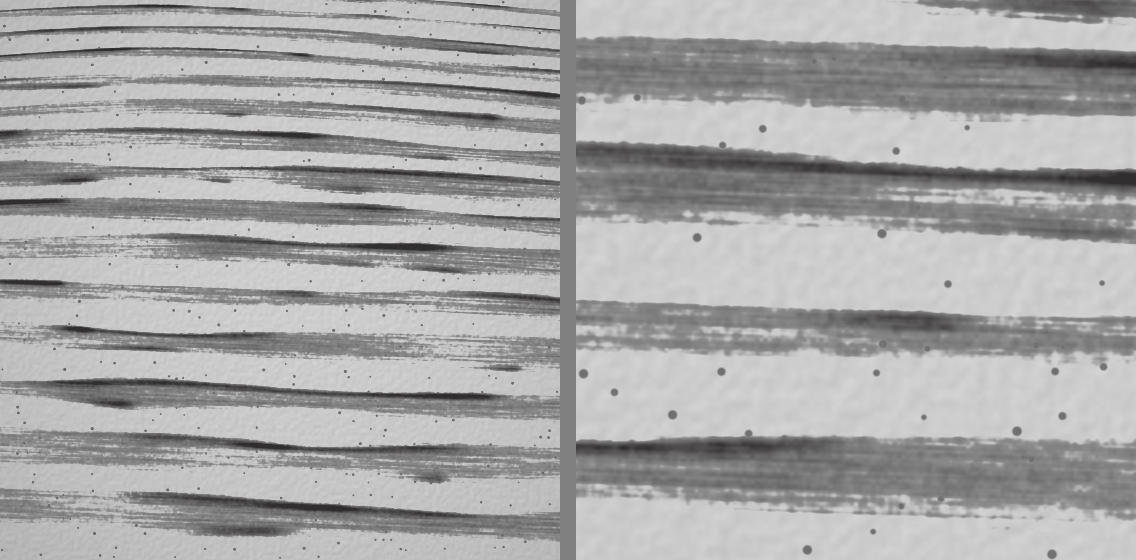
Left, the full canvas; right, a detail of the centre.
Reproduce this pattern procedurally as a three.js fragment shader.

```glsl
// Fifteen dry-brush ink strokes on rough pale paper, seen in perspective:
// rows widen and spread exponentially down the sheet, arching near its top.
// Streak and grain noise break up the ink; soft lenses add the dark pools.
varying vec2 vUv;

float hash(vec2 p) {
  vec3 q = fract(vec3(p.xyx) * 0.1031);
  q += dot(q, q.yzx + 33.33);
  return fract((q.x + q.y) * q.z);
}

float noise(vec2 p) {
  vec2 cell = floor(p), f = fract(p);
  f = f * f * (3.0 - 2.0 * f);
  return mix(mix(hash(cell), hash(cell + vec2(1.0, 0.0)), f.x),
             mix(hash(cell + vec2(0.0, 1.0)), hash(cell + 1.0), f.x), f.y);
}

// Uneven light, fine relief and a few ink specks
vec3 paper(vec2 p) {
  float relief = noise(p * 150.0) - noise(p * 150.0 + vec2(0.4, -0.5));
  vec2 d = p - vec2(0.55, 0.55);
  float light = 0.805 - 0.17 * dot(d, d) + 0.045 * relief;
  light += 0.02 * (noise(p * 300.0) - 0.5);

  vec2 grid = p * 75.0, cell = floor(grid);
  vec2 spot = 0.25 + 0.5 * vec2(hash(cell + 7.0), hash(cell + 31.0));
  float radius = 0.05 + 0.1 * hash(cell + 53.0);
  float speck = 1.0 - smoothstep(radius, radius + 0.12, length(fract(grid) - spot));
  speck *= step(0.9 + 0.06 * p.y, hash(cell + 91.0));
  return vec3(light, light, light + 0.004) * (1.0 - 0.45 * speck);
}

// Drop of the stroke along x, measured from its middle
float bend(float x, float depth) {
  float d = x - 0.5;
  float arch = d * (0.047 + d * (0.0755 - 0.057 * d));
  return mix(arch, 0.033 * d, smoothstep(0.1, 0.75, depth));
}

// Dark tapering pools where the brush rested on an edge of the stroke
float pools(float x, float offset, float halfWidth, float row) {
  float ink = 0.0;
  for (int k = 0; k < 3; k++) {
    vec2 seed = vec2(row * 5.0 + 40.0, float(k) * 17.0 + 3.0);
    float dx = x - hash(seed);
    float reach = 0.035 + 0.09 * hash(seed + 11.0);
    float side = hash(seed + 23.0) < 0.5 ? -0.75 : 0.7;
    float thick = 0.0025 + halfWidth * (0.1 + 0.2 * hash(seed + 37.0));
    vec2 q = vec2(dx / (dx < 0.0 ? reach : reach * 0.4),
                  (offset - side * halfWidth) / thick);
    ink = max(ink, exp(-dot(q, q)) * (0.55 + 0.45 * hash(seed + 41.0)));
  }
  return ink;
}

void main() {
  float x = vUv.x, down = 1.0 - vUv.y;
  vec3 color = paper(vUv);
  float grain = noise(vUv * 210.0) * 0.6 + noise(vUv * 390.0 + 19.0) * 0.4;

  for (int i = -1; i < 14; i++) {
    float row = float(i);
    float depth = 0.0234 + 0.4075 * (exp(0.09 * row) - 1.0);
    float offset = down - depth - bend(x, depth);
    offset -= 0.008 * (noise(vec2(x * 2.5 + 5.0, row * 9.0 + 30.0)) - 0.5);

    // Width swells along the stroke; v runs from -1 at its top to 1 below
    float halfWidth = (0.0085 + 0.0018 * row)
                    * (0.6 + 0.8 * noise(vec2(x * 3.5, row * 7.0 + 20.0)));
    float v = offset / halfWidth;
    if (abs(v) > 2.5) continue;

    // Bristle streaks and paper tooth decide where ink takes hold
    float lanes = offset * mix(400.0, 250.0, depth) + row * 31.0 + 60.0;
    float streak = noise(vec2(x * 7.0, lanes));
    float fine = noise(vec2(x * 38.0, lanes * 1.6));
    float grit = 0.45 * streak + 0.25 * fine + 0.4 * grain;

    // Ink load: firm upper edge, fraying lower edge, uneven patches
    float patches = noise(vec2(x * 5.0 + 9.0, row * 13.0 + 50.0));
    float load = smoothstep(-1.2, -0.8, v) * (1.0 - smoothstep(0.2, 1.3, v));
    load *= 0.5 + 0.45 * patches;
    float rim = exp(-22.0 * (v + 0.75) * (v + 0.75));
    rim *= smoothstep(0.45, 0.75, noise(vec2(x * 3.0, row * 11.0 + 80.0)));
    float pool = pools(x, offset, halfWidth, row);

    float cover = smoothstep(-0.12, 0.17, load + 0.35 * rim + 0.9 * pool - grit);
    float dark = 0.12 + 0.65 * (load - grit) + 0.55 * rim + 0.85 * pool;
    vec3 ink = mix(vec3(0.65), vec3(0.19, 0.18, 0.18), clamp(dark, 0.0, 1.0));
    color = mix(color, min(color, ink), cover);
  }
  gl_FragColor = vec4(color, 1.0);
}
```
